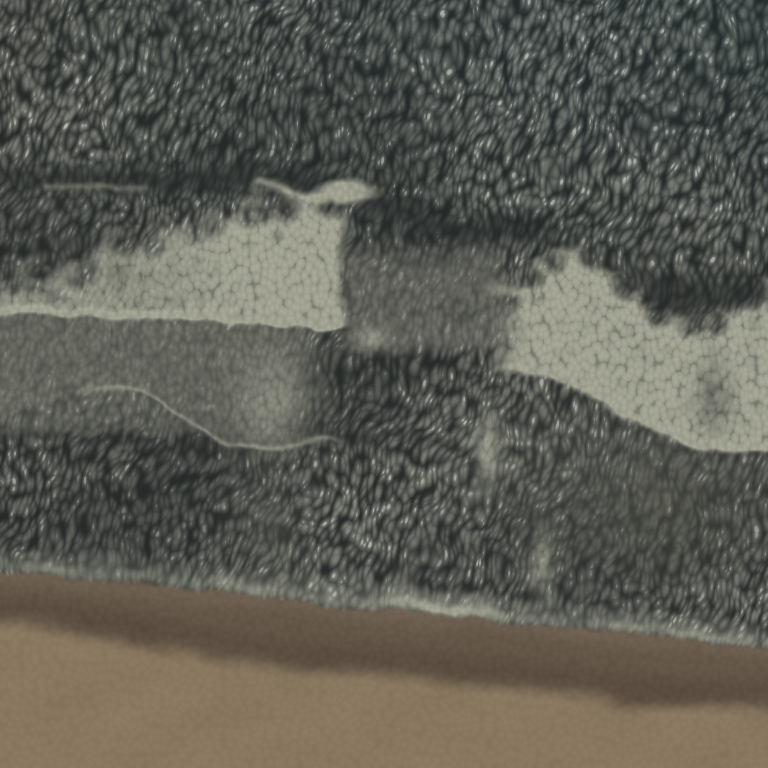
A three.js fragment shader for this texture:

```glsl
// Aerial view of surf rolling onto a sandy beach: rippled dark water, two foam
// bands, thin washes and a wet-to-dry shore. Cellular noise makes ripples and
// froth, layered sines bend them, and smooth curves in x place each edge.
varying vec2 vUv;

const vec3 DEEP = vec3(0.135, 0.15, 0.145);
const vec3 GLINT = vec3(0.47, 0.48, 0.445);
const vec3 VEIL = vec3(0.43, 0.435, 0.40);
const vec3 FOAM = vec3(0.64, 0.645, 0.58);
const vec3 WET_SAND = vec3(0.395, 0.34, 0.28);
const vec3 DRY_SAND = vec3(0.535, 0.465, 0.37);

vec2 hash2(vec2 p) {
  vec3 q = fract(vec3(p.xyx) * vec3(0.1031, 0.103, 0.0973));
  q += dot(q, q.yzx + 33.33);
  return fract((q.xx + q.yz) * q.zy);
}

// Distance to the nearest scattered point
float cells(vec2 p) {
  vec2 id = floor(p), f = fract(p);
  float best = 4.0;
  for (int j = -1; j <= 1; j++) {
    for (int i = -1; i <= 1; i++) {
      vec2 o = vec2(float(i), float(j));
      vec2 d = o + hash2(id + o + 50.0) - f;
      best = min(best, dot(d, d));
    }
  }
  return sqrt(best);
}

// Layered, rotated sines, roughly -1 to 1
float swell(vec2 p) {
  float sum = 0.0, amp = 0.5;
  for (int i = 0; i < 4; i++) {
    sum += amp * sin(p.x + 1.3 * sin(p.y)) * cos(0.8 * p.y + 0.6);
    p = mat2(0.8, 0.6, -0.6, 0.8) * p * 1.9 + 2.7;
    amp *= 0.6;
  }
  return sum;
}

float blob(vec2 p, vec2 center, vec2 radius) {
  vec2 q = (p - center) / radius;
  return exp(-dot(q, q));
}

float ridge(float d, float width) {
  return exp(-d * d / (width * width));
}

float capsule(vec2 p, vec2 a, vec2 b) {
  vec2 d = b - a;
  return length(p - a - d * clamp(dot(p - a, d) / dot(d, d), 0.0, 1.0));
}

float band(float v, float lo, float hi, float softLo, float softHi) {
  return smoothstep(lo - softLo, lo + softLo, v) * (1.0 - smoothstep(hi - softHi, hi + softHi, v));
}

// Elongated, bent glints at two sizes
float ripples(vec2 p) {
  vec2 q = p + 0.014 * vec2(swell(p * 16.0), swell(p.yx * 19.0 + 4.0));
  q.x -= q.y * 0.25;
  float fine = 1.0 - cells(q * vec2(125.0, 58.0));
  float broad = 1.0 - cells(q * vec2(58.0, 34.0) + 9.0);
  return smoothstep(0.2, 0.95, 0.62 * fine + 0.38 * broad);
}

vec3 water(vec2 p, float shade) {
  float r = ripples(p);
  float tone = r * (0.8 + 0.3 * swell(p * 9.0)) * (1.0 - 0.65 * shade);
  vec3 col = mix(DEEP, GLINT, tone + 0.05);
  float sparkle = smoothstep(0.76, 0.98, r) * smoothstep(0.5, 0.15, cells(p * 36.0));
  col += 0.22 * sparkle * (1.0 - shade);
  return col + vec3(-0.02, 0.0, 0.015) * smoothstep(0.6, 1.0, p.y) * p.x;
}

vec3 sand(vec2 p, float shore) {
  float n = swell(p * vec2(25.0, 40.0));
  float dryLine = 0.183 - 0.06 * smoothstep(0.0, 0.45, p.x) - 0.05 * smoothstep(0.4, 1.0, p.x) + 0.008 * n;
  float dry = 1.0 - smoothstep(-0.014, 0.014, p.y - dryLine);
  float damp = ridge(p.y - dryLine - 0.025, 0.018);
  vec3 col = mix(WET_SAND * (1.0 - 0.1 * damp), DRY_SAND, dry);
  col += 0.035 * smoothstep(0.03, 0.0, shore - p.y);
  return col + 0.012 * n + 0.03 * (0.45 - cells(p * 110.0));
}

void main() {
  vec2 p = vUv;
  float rough = cells(p * 30.0) - 0.45;
  vec2 w = p + 0.007 * vec2(swell(p * 28.0), swell(p.yx * 31.0 + 2.0));
  float x = w.x, y = w.y;

  // Edges of the surf as curves in x
  float crest = 0.767 - 0.068 * smoothstep(0.38, 0.62, x) - 0.08 * smoothstep(0.7, 0.88, x);
  float leftLo = 0.588 - 0.014 * smoothstep(0.1, 0.45, x);
  float leftHi = 0.635 + 0.09 * smoothstep(0.03, 0.35, x) + 0.06 * rough;
  float rightLo = 0.514 - 0.1 * smoothstep(0.67, 0.95, x);
  float rightHi = 0.575 + 0.095 * ridge(x - 0.745, 0.075) + 0.03 * smoothstep(0.92, 1.0, x) + 0.05 * rough;
  float washLo = 0.462 + 0.03 * smoothstep(0.0, 0.12, x) - 0.076 * smoothstep(0.17, 0.31, x) + 0.012 * smoothstep(0.36, 0.44, x);
  float backwash = 0.43 + 0.008 * sin(x * 14.0 + 1.0) - 0.1 * smoothstep(0.57, 0.71, x);
  float shore = 0.256 - 0.1 * p.x + 0.005 * swell(p * vec2(22.0, 4.0));

  // Shaded wave faces and troughs
  float shade = ridge(y - crest, 0.02) * (1.0 - 0.8 * blob(p, vec2(0.78, 0.66), vec2(0.07, 0.1)));
  shade += 0.6 * blob(p, vec2(0.06, 0.69), vec2(0.13, 0.05));
  shade += 0.55 * blob(p, vec2(0.45, 0.5), vec2(0.055, 0.055));
  shade += 0.65 * blob(p, vec2(0.88, 0.6), vec2(0.04, 0.03));
  shade += 0.7 * ridge(y - backwash + 0.005, 0.009) * (1.0 - smoothstep(0.68, 0.74, x));
  shade += 0.3 * blob(p, vec2(0.15, 0.32), vec2(0.2, 0.06));
  vec3 col = water(p, clamp(shade, 0.0, 1.0));

  // Thin grey washes
  float wash = 0.72 * band(y, washLo, leftLo, 0.005, 0.01) * (1.0 - smoothstep(0.36, 0.44, x));
  wash += 0.5 * band(y, 0.435, washLo, 0.008, 0.006) * (1.0 - smoothstep(0.24, 0.32, x));
  wash += 0.6 * band(y, 0.545, 0.67, 0.012, 0.03) * band(x, 0.45, 0.66, 0.01, 0.02);
  wash += 0.5 * blob(w, vec2(0.83, 0.36), vec2(0.17, 0.1));
  wash += 0.4 * blob(w, vec2(0.35, 0.32), vec2(0.045, 0.09));
  wash += 0.45 * blob(w, vec2(0.528, 0.245), vec2(0.014, 0.03));
  float grain = cells(p * vec2(130.0, 95.0));
  vec3 film = VEIL * (1.12 - 0.3 * grain) - vec3(0.0, 0.0, 0.03) * blob(p, vec2(0.9, 0.3), vec2(0.08));
  film *= 1.0 - 0.13 * smoothstep(0.48, 0.4, y);
  col = mix(col, film, clamp(wash, 0.0, 0.8));

  // Dense breaking foam
  float left = band(y, leftLo, leftHi, 0.004, 0.035) * (1.0 - smoothstep(0.435, 0.455, x));
  left *= 0.68 + 0.25 * smoothstep(0.15, 0.38, x);
  float right = band(y, rightLo, rightHi, 0.006, 0.025) * smoothstep(0.63, 0.69, x);
  right *= 0.88 - 0.45 * blob(p, vec2(0.93, 0.48), vec2(0.025, 0.045));
  float froth = left + right;
  froth += 0.45 * blob(w, vec2(0.35, 0.48), vec2(0.045, 0.06));
  froth += 0.6 * blob(w, vec2(0.487, 0.56), vec2(0.022, 0.014));
  froth += 0.7 * blob(w, vec2(0.637, 0.415), vec2(0.018, 0.045));
  froth += 0.6 * blob(w, vec2(0.708, 0.265), vec2(0.015, 0.038));
  froth += 0.55 * blob(w, vec2(0.665, 0.626), vec2(0.03, 0.008));
  froth *= 0.82 + 0.3 * smoothstep(0.1, 0.5, 1.0 - grain) + 0.35 * min(rough, 0.0);

  // Bright lips, the curling crest and the shoreline fringe
  float lip = 0.45 * ridge(y - leftLo - 0.004, 0.006) * (1.0 - smoothstep(0.43, 0.46, x));
  lip += 0.55 * ridge(y - washLo, 0.004) * band(x, 0.11, 0.44, 0.02, 0.02);
  lip += 0.35 * ridge(y - rightLo - 0.004, 0.006) * smoothstep(0.63, 0.67, x);
  lip += 0.95 * smoothstep(0.022, 0.01, length((w - vec2(0.452, 0.751)) * vec2(0.42, 1.0)));
  lip += 0.7 * ridge(capsule(w, vec2(0.335, 0.765), vec2(0.42, 0.74)), 0.006);
  lip += 0.4 * ridge(capsule(w, vec2(0.06, 0.757), vec2(0.19, 0.757)), 0.005);
  float patchy = 0.35 + 0.35 * smoothstep(-0.3, 0.5, swell(p * 20.0)) + 0.35 * ridge(p.x - 0.56, 0.1);
  lip += patchy * ridge(y - shore - 0.009, 0.011);
  lip += 0.3 * patchy * ridge(y - shore - 0.027, 0.008);
  col = mix(col, FOAM * (1.06 - 0.16 * grain), clamp(froth + lip, 0.0, 0.97));

  // Beach
  float beach = 1.0 - smoothstep(-0.005, 0.005, w.y - shore);
  col = mix(col, sand(p, shore), beach);
  gl_FragColor = vec4(col, 1.0);
}
```
